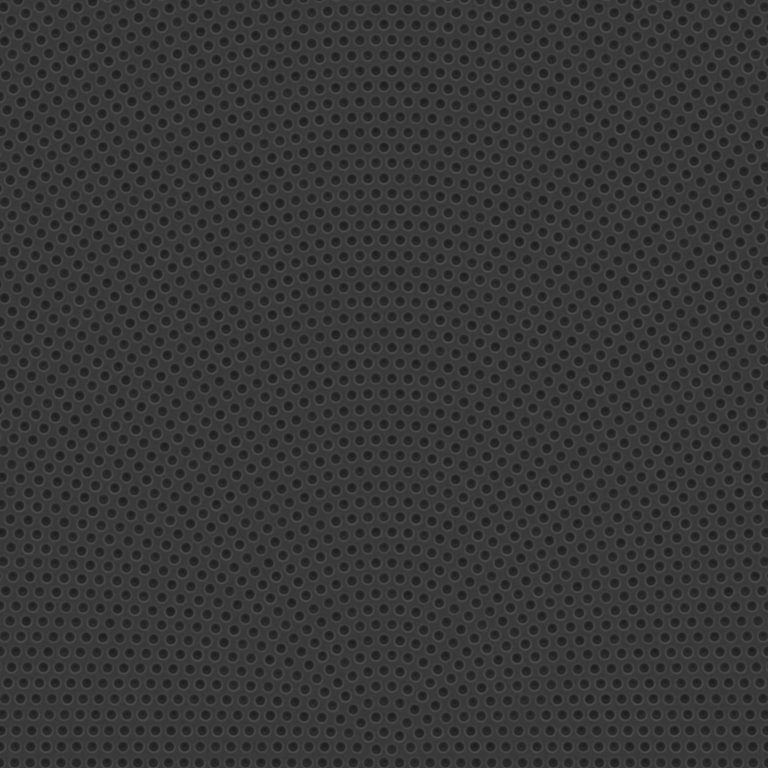
This texture is drawn by a Shadertoy shader. Its source:

```glsl
// Dark grey rubber sheet with small round dimples set in rings around a low centre.
#define CENTRE vec2(0.5, 0.007)
#define RING_STEP 0.02003
#define DIMPLE_RADIUS 0.0058
#define RIM_RADIUS 0.0077
#define RIM_WIDTH 0.0013
#define SOFTNESS 0.0011
#define SHEET_GREY 0.222
#define DIMPLE_GREY 0.158
#define RIM_LIGHT 0.062
#define GRAIN 0.022

const float SIXTH_TURN = 1.04719755;

vec2 hash2(vec2 p) {
    p = vec2(dot(p, vec2(127.1, 311.7)), dot(p, vec2(269.5, 183.3)));
    return fract(sin(p) * 43758.55) * 2.0 - 1.0;
}

float gradientNoise(vec2 p) {
    vec2 i = floor(p), f = fract(p);
    vec2 u = f * f * f * (f * (f * 6.0 - 15.0) + 10.0);
    vec2 e = vec2(0.0, 1.0);
    float low = mix(dot(hash2(i), f), dot(hash2(i + e.yx), f - e.yx), u.x);
    float high = mix(dot(hash2(i + e.xy), f - e.xy), dot(hash2(i + e.yy), f - e.yy), u.x);
    return mix(low, high, u.y);
}

// Ring n carries 6n dimples. Returns the offset to the nearest one (xy) and its id (zw).
vec4 nearestDimple(vec2 p) {
    float angle = atan(p.y, p.x);
    float middleRing = round(length(p) / RING_STEP);
    vec4 nearest = vec4(1.0, 1.0, 0.0, 0.0);
    for (int i = -1; i <= 1; i++) {
        float ring = max(middleRing + float(i), 0.0);
        float stepAngle = SIXTH_TURN / max(ring, 1.0);
        float slot = round(angle / stepAngle);
        float a = slot * stepAngle;
        vec2 offset = p - ring * RING_STEP * vec2(cos(a), sin(a));
        if (dot(offset, offset) < dot(nearest.xy, nearest.xy)) {
            nearest = vec4(offset, ring, slot);
        }
    }
    return nearest;
}

void mainImage(out vec4 fragColor, in vec2 fragCoord) {
    float pixel = 1.0 / min(iResolution.x, iResolution.y);
    vec2 uv = (fragCoord - 0.5 * iResolution.xy) * pixel + 0.5;

    vec4 dimple = nearestDimple(uv - CENTRE);
    vec2 variation = hash2(dimple.zw);
    float dist = length(dimple.xy);
    float soft = max(SOFTNESS, 0.6 * pixel);

    // Light falls from above: the lower lip shines, the upper wall is in shade.
    float lower = 0.5 - 0.5 * dimple.y / max(dist, 0.0001);
    float grey = SHEET_GREY;

    // Raised lip
    float rim = exp(-pow((dist - RIM_RADIUS) / RIM_WIDTH, 2.0));
    grey += rim * RIM_LIGHT * mix(0.3, 1.0, lower) * (1.0 + 0.25 * variation.x);

    // Dimple floor with a darker core and a faint glint below it
    float hole = 1.0 - smoothstep(DIMPLE_RADIUS - soft, DIMPLE_RADIUS + soft, dist);
    float core = exp(-pow(length(dimple.xy - vec2(0.0, 0.0016)) / 0.0031, 2.0));
    float glint = exp(-pow(length(dimple.xy + vec2(0.0003, 0.0022)) / 0.0014, 2.0));
    float floorGrey = DIMPLE_GREY - 0.035 * core + 0.03 * glint + 0.01 * variation.y;
    grey = mix(grey, floorGrey, hole);

    // Fine surface grain
    grey += GRAIN * gradientNoise(uv * 210.0) + 0.5 * GRAIN * gradientNoise(uv * 90.0 + 17.0);

    fragColor = vec4(vec3(grey), 1.0);
}
```
